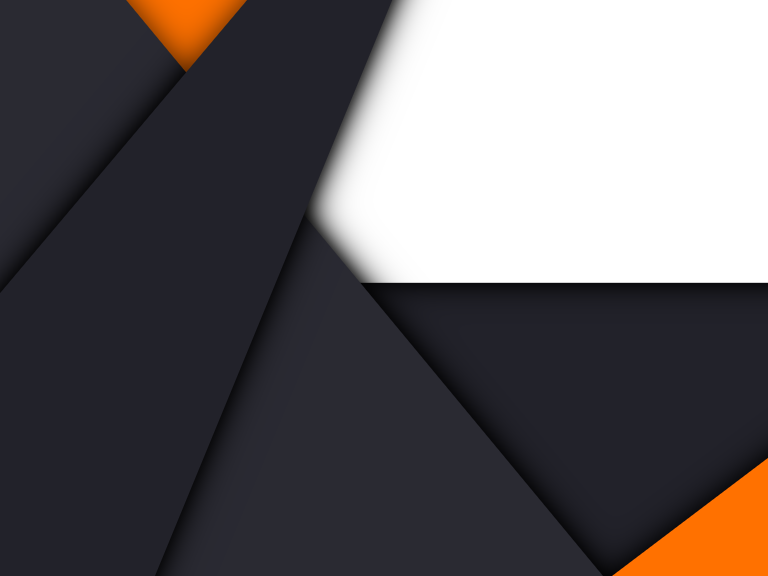
Give the GLSL for this background, as a WebGL 1 fragment shader.

```glsl
precision highp float;
// Overlapping paper sheets in charcoal, white and orange with soft drop shadows.
// Each sheet is bounded by straight edges given as signed distances, and the
// sheets are laid from back to front: cast a shadow first, then fill the shape.

uniform vec2 u_resolution;

const vec3 CHARCOAL = vec3(0.133, 0.133, 0.165);
const vec3 SLATE    = vec3(0.163, 0.163, 0.196);
const vec3 ORANGE   = vec3(1.0, 0.443, 0.0);
const vec3 WHITE    = vec3(1.0);

const float SHADOW_SIZE = 0.0245;
const float DEEP_SHADOW = 0.75;
const float PALE_SHADOW = 0.35;

// Signed distance to the line a-b, positive on the left of its direction
float edgeDistance(vec2 p, vec2 a, vec2 b) {
    vec2 dir = normalize(b - a);
    return dot(p - a, vec2(-dir.y, dir.x));
}

// Smoothed coverage of a shape whose inside is negative
float coverage(float d, float pixel) {
    return clamp(0.5 - d / pixel, 0.0, 1.0);
}

// Darkens a colour outside a shape, fading with distance
vec3 castShadow(vec3 color, float d, float strength) {
    float falloff = exp(-pow(max(d, 0.0) / SHADOW_SIZE, 1.3));
    return color * (1.0 - strength * falloff);
}

vec3 fillShape(vec3 color, vec3 paint, float d, float pixel) {
    return mix(color, paint, coverage(d, pixel));
}

void main() {
    // Units of canvas height
    vec2 p = gl_FragCoord.xy / u_resolution.y;
    float pixel = 1.0 / u_resolution.y;

    // Sheet outlines, positive outside
    float whiteSheet = 0.509 - p.y;
    float topOrange = max(p.x - 0.49, 0.7 - p.y);
    float slateSheet = edgeDistance(p, vec2(0.219, 1.0), vec2(1.047, 0.0));
    float cornerSheet = edgeDistance(p, vec2(1.0625, 0.0), vec2(1.3333, 0.205));
    float bandLeft = edgeDistance(p, vec2(0.0, 0.491), vec2(0.429, 1.0));
    float bandRight = edgeDistance(p, vec2(0.681, 1.0), vec2(0.269, 0.0));
    float band = max(bandLeft, bandRight);

    // Back panels
    vec3 color = castShadow(CHARCOAL, whiteSheet, 0.65);
    color = fillShape(color, WHITE, whiteSheet, pixel);
    color = fillShape(color, ORANGE, topOrange, pixel);
    color = castShadow(color, cornerSheet, 0.65);

    // Slate sheet, with a paler shadow over the orange panel
    float orangeMask = coverage(topOrange, pixel);
    float strength = mix(DEEP_SHADOW, PALE_SHADOW, orangeMask);
    color = castShadow(color, slateSheet, strength);
    color = fillShape(color, SLATE, slateSheet, pixel);
    color = fillShape(color, ORANGE, cornerSheet, pixel);

    // Diagonal band in front
    float onOrange = orangeMask * (1.0 - coverage(slateSheet, pixel));
    color = castShadow(color, band, mix(DEEP_SHADOW, PALE_SHADOW, onOrange));
    color = fillShape(color, CHARCOAL, band, pixel);

    gl_FragColor = vec4(color, 1.0);
}
```
